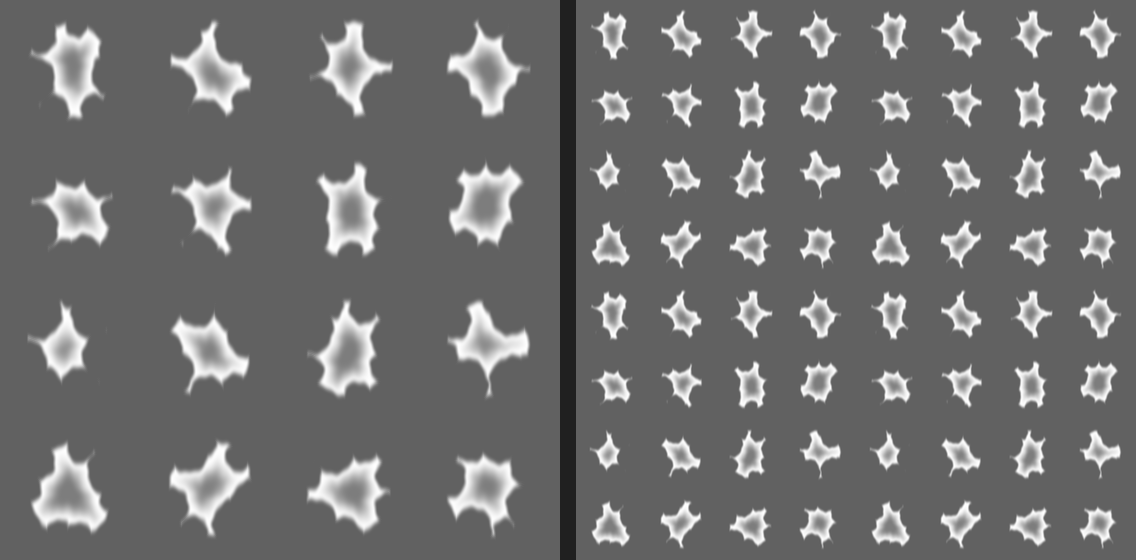
Left, the tile; right, the same tile 2 across and 2 down.
This pattern is drawn by a three.js fragment shader. Its source:

```glsl
// Four by four grid of pale, soft-edged shards with scooped sides on flat grey.
#define GRID 4.0
#define BITES 7
#define OUTER_RADIUS 0.35
#define NARROWING 1.15
#define EDGE_SOFTNESS 0.035
#define VERTICAL_BLUR 0.012
#define WOBBLE 0.006
#define BACKGROUND 0.38
#define RIM_TONE 1.0
#define CORE_TONE 0.49
#define SEED 3.0

varying vec2 vUv;

const float TAU = 6.2831853;

float hash(vec3 p) {
  p = fract(p * vec3(0.1031, 0.1030, 0.0973));
  p += dot(p, p.yzx + 33.33);
  return fract((p.x + p.y) * p.z);
}

// Depth inside a shard: x is exact at the rim, y is rounded for the shading.
vec2 shardDepth(vec2 p, vec2 cell) {
  vec3 key = vec3(cell + 1.0, SEED);
  float turn = hash(key) * TAU;
  p.x *= NARROWING;
  p += WOBBLE * (sin(p.yx * 38.0 + turn) + 0.5 * sin(p.yx * 71.0 - turn));

  float depth = OUTER_RADIUS - length(p);
  float total = exp(-30.0 * depth);
  for (int i = 0; i < BITES; i++) {
    float n = float(i);
    vec3 biteKey = key + vec3(0.0, 0.0, 7.0 * n + 11.0);
    float shift = 0.7 * (hash(biteKey) - 0.5);
    float angle = turn + (n + shift) * TAU / float(BITES);
    float reach = mix(0.31, 0.39, hash(biteKey + vec3(17.0, 0.0, 0.0)));
    float radius = mix(0.08, 0.185, hash(biteKey + vec3(0.0, 29.0, 0.0)));
    float bite = length(p - reach * vec2(cos(angle), sin(angle))) - radius;
    depth = min(depth, bite);
    total += exp(-30.0 * bite);
  }
  return vec2(depth, -log(total) / 30.0);
}

// Bright rim darkening towards the core, faded into the background.
float shardTone(vec2 p, vec2 cell) {
  vec2 depth = shardDepth(p, cell);
  float cover = smoothstep(-0.003, EDGE_SOFTNESS, depth.x);
  float core = smoothstep(0.015, 0.145, depth.y);
  return mix(BACKGROUND, mix(RIM_TONE, CORE_TONE, core), cover);
}

void main() {
  vec2 grid = vUv * GRID;
  vec2 cell = mod(floor(grid), GRID);
  vec2 p = fract(grid) - 0.5;
  p -= 0.03 * (vec2(hash(vec3(cell, 61.0)), hash(vec3(cell, 83.0))) - 0.5);

  // Weighted vertical blur softens the tops and bottoms.
  float tone = 0.0;
  for (int i = -2; i <= 2; i++) {
    float offset = float(i);
    float weight = (3.0 - abs(offset)) / 9.0;
    tone += weight * shardTone(p + vec2(0.0, offset * VERTICAL_BLUR), cell);
  }
  gl_FragColor = vec4(vec3(tone), 1.0);
}
```
